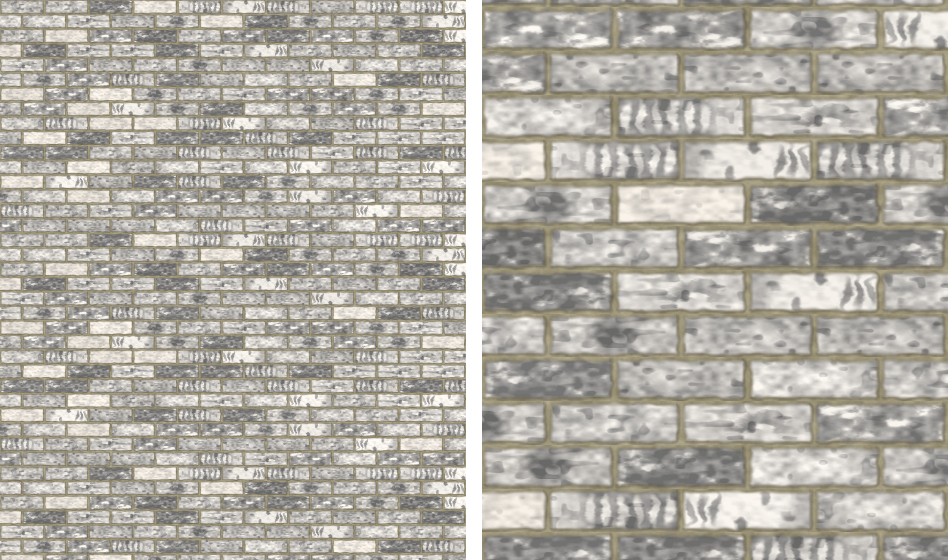
Left, the full canvas; right, a detail of the centre.
This texture is drawn by a Shadertoy shader. Its source:

```glsl
// Weathered grey and whitewashed bricks in running bond with olive mortar.

float hash(vec2 p) {
    vec3 h = fract(p.xyx * 0.1031);
    h += dot(h, h.yzx + 33.33);
    return fract((h.x + h.y) * h.z);
}

float noise(vec2 p) {
    vec2 i = floor(p), f = fract(p);
    f = f * f * (3.0 - 2.0 * f);
    return mix(mix(hash(i), hash(i + vec2(1, 0)), f.x),
               mix(hash(i + vec2(0, 1)), hash(i + vec2(1, 1)), f.x), f.y);
}

float fbm(vec2 p) {
    float sum = 0.0, amp = 0.5;
    for (int i = 0; i < 4; i++) {
        sum += amp * noise(p);
        p = p * 2.03 + 7.7;
        amp *= 0.5;
    }
    return sum / 0.9375;
}

// Soft ellipse: 1 inside, 0 outside
float blot(vec2 q, vec2 center, vec2 radius) {
    return 1.0 - smoothstep(0.5, 1.4, length((q - center) / radius));
}

// Face of one brick; q is centred, in course heights, and kind picks the finish
vec3 brickFace(vec2 q, float kind) {
    vec2 seed = vec2(kind * 17.3 + 40.0, kind * 9.1 + 60.0);
    float wear = fbm(q * vec2(1.9, 3.6) + seed) - 0.5;
    float grain = noise(q * vec2(6.0, 9.0) + seed * 2.0) - 0.5;
    float fleck = smoothstep(0.66, 0.85, noise(q * vec2(4.0, 6.5) + seed * 3.0));
    vec2 bent = q + 0.35 * vec2(wear, grain * 0.4);
    float tone = 0.61 + 0.05 * mod(kind, 3.0);
    float contrast = 0.85;
    float warmth = 0.15;

    if (kind < 2.0) {                 // dark, with pale scuffs
        tone = 0.3 + 0.1 * kind + 0.4 * smoothstep(0.05, 0.25, wear);
        fleck *= 0.6;
    } else if (kind < 3.0) {          // whitewashed, with sooty stripes and spots
        tone = 1.02 - 0.45 * smoothstep(0.7, 1.2, wear - q.x);
        contrast = 0.3;
        fleck *= 0.2;
        for (float i = 0.0; i < 3.0; i++) {
            tone -= 0.6 * blot(bent, vec2(0.72 + 0.3 * i, 0.06 * i - 0.06), vec2(0.1, 0.34));
            tone -= (0.75 - 0.2 * i) * blot(bent, vec2(0.1 - 0.5 * i, 0.34 * cos(2.6 * i)), vec2(0.15, 0.14));
        }
    } else if (kind < 4.0) {          // cream plaster
        tone = 0.93;
        contrast = 0.55;
        fleck *= 0.5;
        warmth = 0.7;
    } else if (kind < 5.0) {          // row of pale ovals
        float oval = length(vec2((fract(bent.x * 2.8) - 0.5) * 1.2, bent.y * 1.1));
        float ring = smoothstep(0.2, 0.5, oval);
        tone = mix(0.9, 0.34, ring * smoothstep(-1.2, -0.3, q.x));
        contrast = 0.6;
    } else if (kind < 6.0) {          // grey bloom in the middle
        tone = 0.74 - 0.4 * blot(bent, vec2(0.1, 0.0), vec2(0.5, 0.36));
    } else if (kind < 7.0) {          // pale, with a dark smear
        tone = 0.86 - 0.42 * blot(q + vec2(wear, wear), vec2(-0.4, 0.0), vec2(0.7, 0.17));
        contrast = 0.65;
    }

    tone += contrast * wear + 0.34 * grain * (0.35 + contrast) - 0.3 * fleck;
    vec3 color = mix(vec3(0.41, 0.41, 0.41), vec3(0.945, 0.93, 0.91), clamp(tone, 0.05, 1.06));
    return color * mix(vec3(1.0), vec3(1.0, 0.985, 0.96), warmth);
}

void mainImage(out vec4 fragColor, in vec2 fragCoord) {
    // Courses count downward from the top; every second one shifts half a brick
    vec2 p = vec2(fragCoord.x, iResolution.y - fragCoord.y) / iResolution.xy;
    p *= vec2(10.51, 38.4);
    p.y += 0.03;
    float course = floor(p.y);
    p.x += 0.5 * mod(course, 2.0);
    vec2 cell = vec2(floor(p.x), mod(course, 16.0));
    vec2 q = (fract(p) - 0.5) * vec2(3.04, -1.0);

    // Slightly ragged rounded outline
    float ragged = 0.07 * (noise(p * vec2(12.0, 5.0) + 20.0) - 0.5);
    vec2 d = abs(q) - vec2(1.39, 0.37);
    float edge = length(max(d, 0.0)) + min(max(d.x, d.y), 0.0) - 0.045 + ragged;
    float soft = max(0.05, 19.2 / iResolution.y);

    // Mortar, darker below and to the right of each brick
    float grit = fbm(p * vec2(14.0, 5.0) + 90.0) - 0.5;
    float shade = smoothstep(0.1, 0.0, edge) * (q.y < -0.4 || q.x > 1.4 ? 0.85 : 0.35);
    vec3 mortar = mix(vec3(0.63, 0.60, 0.49), vec3(0.46, 0.43, 0.35), shade) + 0.2 * grit;

    // Finish per brick, with half of them turned end for end
    float pick = hash(cell + 11.0);
    float kind = floor(10.0 * pick);
    float turn = hash(cell + 53.0) < 0.5 ? -1.0 : 1.0;
    vec3 brick = brickFace(q * turn, kind);
    brick += 0.06 * (hash(cell + 87.0) - 0.5);
    brick *= 1.0 - 0.1 * smoothstep(-0.08, 0.0, edge);

    fragColor = vec4(mix(brick, mortar, smoothstep(-soft, soft, edge)), 1.0);
}
```
